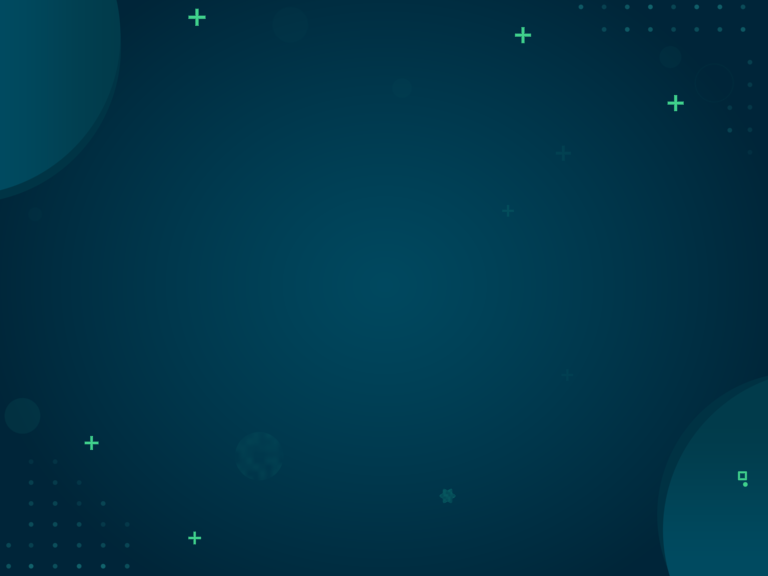
A WebGL 1 fragment shader for this background:

```glsl
precision highp float;
// Deep teal backdrop: a soft radial glow, two layered discs in opposite
// corners, fading dot grids, small green crosses and faint round marks.
// Coordinates run 0..4/3 across and 0..1 upward; shapes are distance fields.

#define GLOW_CENTER vec2(0.668, 0.505)
#define GLOW_RADIUS vec2(0.70, 0.61)
#define GLOW_COLOR vec3(0.0, 0.283, 0.372)
#define EDGE_COLOR vec3(0.0, 0.147, 0.222)
#define DISC_BRIGHT vec3(0.0, 0.292, 0.378)
#define DISC_DIM vec3(0.005, 0.232, 0.293)
#define RIM_COLOR vec3(0.0, 0.205, 0.270)
#define CROSS_COLOR vec3(0.25, 0.82, 0.55)
#define MARK_COLOR vec3(0.04, 0.42, 0.42)
#define DOT_COLOR vec3(0.08, 0.43, 0.46)
#define DOT_RADIUS 0.0040

uniform vec2 u_resolution;

float hash(vec2 p) {
  vec3 q = fract(vec3(p.xyx) * 0.1031);
  q += dot(q, q.yzx + 33.33);
  return fract((q.x + q.y) * q.z);
}

float noise(vec2 p) {
  vec2 i = floor(p), f = fract(p);
  f = f * f * (3.0 - 2.0 * f);
  return mix(mix(hash(i), hash(i + vec2(1, 0)), f.x),
             mix(hash(i + vec2(0, 1)), hash(i + vec2(1, 1)), f.x), f.y);
}

// Antialiased coverage of a signed distance.
float fill(float d) {
  float aa = 0.9 / u_resolution.y;
  return 1.0 - smoothstep(-aa, aa, d);
}

float disc(vec2 p, vec2 center, float radius) {
  return fill(length(p - center) - radius);
}

float box(vec2 p, vec2 halfSize) {
  vec2 q = abs(p) - halfSize;
  return length(max(q, 0.0)) + min(max(q.x, q.y), 0.0);
}

float cross2(vec2 p, vec2 center, float arm) {
  vec2 q = abs(p - center);
  if (q.y > q.x) q = q.yx;
  return fill(box(q, vec2(arm, arm * 0.19) - 0.0008) - 0.0008);
}

// Grid of dots growing from origin; cells past the diagonal are dropped.
float dotGrid(vec2 p, vec2 origin, vec2 pitch, vec2 count, float diagonal) {
  vec2 cell = clamp(floor((p - origin) / pitch + 0.5), vec2(0.0), count - 1.0);
  float kept = step(cell.x + cell.y, diagonal + 0.5);
  float strength = mix(0.35, 0.95, hash(cell + origin * 40.0));
  strength /= 1.0 + 0.35 * cell.y;
  return kept * strength * disc(p, origin + cell * pitch, DOT_RADIUS);
}

void main() {
  vec2 p = gl_FragCoord.xy / u_resolution * vec2(4.0 / 3.0, 1.0);

  // Radial glow
  float t = min(length((p - GLOW_CENTER) / GLOW_RADIUS), 1.0);
  vec3 color = mix(GLOW_COLOR, EDGE_COLOR, pow(t, 1.2));

  // Corner discs, each over an offset rim
  color = mix(color, RIM_COLOR, disc(p, vec2(-0.061, 0.918), 0.271));
  vec3 leftTint = mix(DISC_BRIGHT, DISC_DIM, smoothstep(-0.02, 0.22, p.x));
  color = mix(color, leftTint, disc(p, vec2(-0.069, 0.939), 0.278));
  color = mix(color, RIM_COLOR, 0.75 * disc(p, vec2(1.389, 0.106), 0.248));
  vec3 rightTint = mix(DISC_BRIGHT, DISC_DIM, smoothstep(0.0, 0.28, p.y));
  color = mix(color, rightTint, disc(p, vec2(1.429, 0.080), 0.278));

  // Dot grids: lower left, then upper right
  float dots = dotGrid(p, vec2(0.054, 0.017), vec2(0.0417, 0.0363), vec2(5, 6), 6.0);
  dots += dotGrid(p, vec2(0.015, 0.017), vec2(0.0417, 0.0363), vec2(1, 2), 2.0);
  dots += dotGrid(p, vec2(1.290, 0.988), vec2(-0.0402, -0.0391), vec2(8, 2), 7.0);
  dots += 0.5 * dotGrid(p, vec2(1.302, 0.892), vec2(0.04, -0.0391), vec2(1, 5), 5.0);
  dots += 0.6 * dotGrid(p, vec2(1.267, 0.813), vec2(0.04, -0.0391), vec2(1, 2), 2.0);
  color = mix(color, DOT_COLOR, min(dots, 1.0));

  // Faint round marks, one of them mottled and one a ring
  float marks = 0.16 * disc(p, vec2(0.039, 0.278), 0.031);
  marks += 0.08 * disc(p, vec2(1.164, 0.901), 0.019);
  marks += 0.05 * disc(p, vec2(0.504, 0.957), 0.031);
  marks += 0.06 * disc(p, vec2(0.698, 0.847), 0.017);
  marks += 0.05 * disc(p, vec2(0.061, 0.628), 0.012);
  marks += 0.22 * noise(p * 90.0) * disc(p, vec2(0.450, 0.208), 0.042);
  marks += 0.06 * fill(abs(length(p - vec2(1.240, 0.856)) - 0.033) - 0.001);

  // Faint crosses and a small rosette
  marks += 0.35 * cross2(p, vec2(0.882, 0.634), 0.010);
  marks += 0.20 * cross2(p, vec2(0.978, 0.734), 0.013);
  marks += 0.14 * cross2(p, vec2(0.985, 0.349), 0.010);
  vec2 r = p - vec2(0.777, 0.139);
  float petals = 0.012 + 0.002 * cos(6.0 * atan(r.y, r.x + 0.00001));
  marks += (0.3 + 0.4 * noise(p * 250.0)) * fill(length(r) - petals);
  color = mix(color, MARK_COLOR, min(marks, 1.0));

  // Bright crosses and a broken one on the right disc
  float bright = cross2(p, vec2(0.342, 0.970), 0.0148);
  bright += cross2(p, vec2(0.908, 0.939), 0.0139);
  bright += cross2(p, vec2(1.173, 0.821), 0.0139);
  bright += cross2(p, vec2(0.159, 0.231), 0.0120);
  bright += cross2(p, vec2(0.338, 0.066), 0.0110);
  bright += fill(abs(box(p - vec2(1.289, 0.174), vec2(0.006))) - 0.0018);
  bright += disc(p, vec2(1.294, 0.159), 0.0040);
  color = mix(color, CROSS_COLOR, min(bright, 1.0));

  gl_FragColor = vec4(color, 1.0);
}
```
